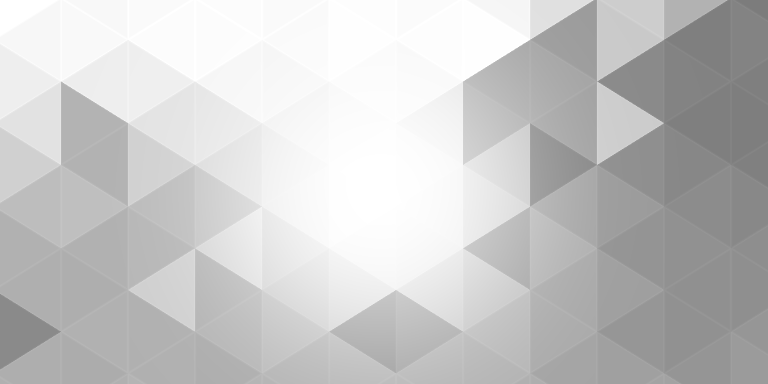
Reproduce this background procedurally as a Shadertoy shader.

```glsl
// Grey mosaic of triangles around a soft white glow.
#define COLUMN_WIDTH 0.1745
#define HALF_SIDE 0.1086
#define GRID_ORIGIN vec2(0.159, -0.005)
#define GLOW_CENTER vec2(0.985, 0.5)
#define GLOW_RADIUS 0.42
#define GLOW_FOLLOW 0.6
#define TONE_JITTER 0.035
#define EDGE_SHEEN 0.02

// Single triangles that break the smooth tone: column, row, tone change.
const vec3 ACCENTS[15] = vec3[15](
    vec3(-1, 8, -0.14), vec3(0, 3, -0.16), vec3(0, 4, -0.10),
    vec3(1, 7, 0.12), vec3(2, 6, 0.07), vec3(4, 8, -0.12),
    vec3(5, 8, -0.10), vec3(6, 2, -0.08), vec3(6, 3, -0.10),
    vec3(6, 6, -0.11), vec3(7, 4, -0.14), vec3(8, 0, 0.26),
    vec3(8, 1, 0.22), vec3(8, 3, 0.21), vec3(9, 0, 0.20));

float hash(vec2 p) {
    return fract(sin(dot(p, vec2(127.1, 311.7))) * 43758.5453);
}

// Column and row of the triangle at p; edgeDist is the gap to its border.
vec2 triangleCell(vec2 p, out float edgeDist) {
    vec2 grid = (p - GRID_ORIGIN) / vec2(COLUMN_WIDTH, HALF_SIDE);
    vec2 box = floor(grid);
    vec2 f = fract(grid);
    float diagonal = mod(box.x + box.y, 2.0) < 0.5 ? f.x : 1.0 - f.x;
    edgeDist = min(min(f.x, 1.0 - f.x) * COLUMN_WIDTH,
                   abs(f.y - diagonal) * HALF_SIDE * 0.85);
    return box + vec2(0.0, step(diagonal, f.y));
}

vec2 cellCenter(vec2 cell) {
    float inset = mod(cell.x + cell.y, 2.0) < 0.5 ? 2.0 / 3.0 : 1.0 / 3.0;
    return GRID_ORIGIN + (cell + vec2(inset, 0.0)) * vec2(COLUMN_WIDTH, HALF_SIDE);
}

// Broad shading: white upper left, dark right, mid grey below.
float baseTone(vec2 p) {
    float right = smoothstep(1.2, 1.9, p.x);
    float tone = mix(0.69, 0.50, right) + 0.1 * right * p.y * p.y;
    float upper = 1.0 - smoothstep(0.05, 0.7, p.y);
    float left = 1.0 - smoothstep(1.38, 1.56, p.x + p.y);
    return tone + 0.3 * upper * left;
}

float mosaic(vec2 p) {
    float edgeDist;
    vec2 cell = triangleCell(p, edgeDist);
    vec2 center = cellCenter(cell);

    // The glow runs partly across each triangle, partly in steps.
    vec2 lit = mix(center, p, GLOW_FOLLOW);
    float glow = exp(-pow(length(lit - GLOW_CENTER) / GLOW_RADIUS, 3.0));
    float tone = mix(baseTone(center), 1.0, glow);

    tone += TONE_JITTER * (hash(cell) - 0.5) * (1.0 - glow);
    for (int i = 0; i < 15; i++) {
        vec2 offset = abs(cell - ACCENTS[i].xy);
        if (max(offset.x, offset.y) < 0.5) tone += ACCENTS[i].z;
    }

    // Faint light seams between the triangles.
    tone += EDGE_SHEEN * (1.0 - glow) * (1.0 - smoothstep(0.001, 0.004, edgeDist));
    return clamp(tone, 0.0, 1.0);
}

void mainImage(out vec4 fragColor, in vec2 fragCoord) {
    // Four samples per pixel smooth the edges; y runs downwards.
    float tone = 0.0;
    for (int i = 0; i < 4; i++) {
        vec2 shift = vec2(i % 2, i / 2) * 0.5 - 0.25;
        vec2 p = (fragCoord + shift) / iResolution.y;
        tone += 0.25 * mosaic(vec2(p.x, 1.0 - p.y));
    }
    fragColor = vec4(vec3(tone), 1.0);
}
```
